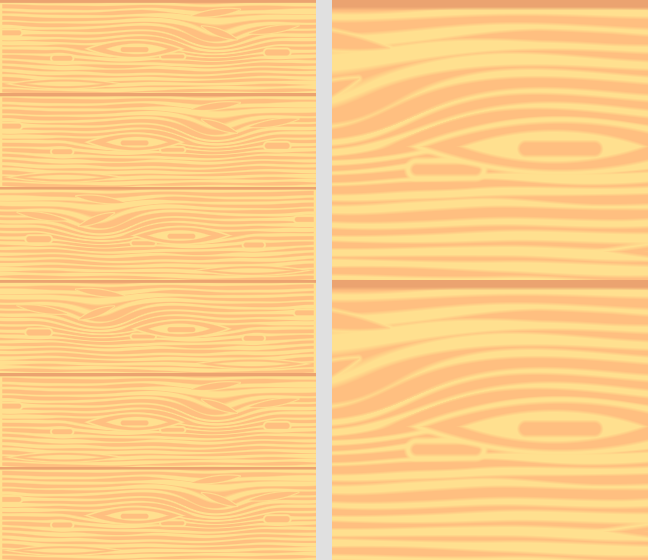
Left: the whole. Right: its middle third, enlarged.
A WebGL 2 fragment shader for this texture:

```glsl
#version 300 es
precision highp float;
uniform vec2 u_resolution;
out vec4 outColor;

// Lengths are in units of 1/128 of a plank's height
#define PLANKS 6.0
#define PLANK_SIZE vec2(432.0, 128.0)
#define SEAM 4.0
#define MARGIN 3.0
#define SOFTNESS 1.7
#define GRAIN_STEP 7.6
#define EYE vec2(184.0, 67.0)
#define EYE_SIZE vec2(62.0, 11.0)
#define SWEEP 18.0
#define WOOD vec3(1.0, 0.88, 0.56)
#define GRAIN vec3(1.0, 0.75, 0.50)
#define SEAM_COLOR vec3(0.92, 0.64, 0.44)

// Small knots: centre and half size
const vec4 KNOTS[4] = vec4[4](
  vec4(85.0, 80.0, 14.0, 3.4), vec4(236.0, 77.5, 16.0, 2.6),
  vec4(379.0, 72.0, 17.0, 4.2), vec4(12.0, 45.0, 17.0, 3.4));

// Pointed streaks: both ends
const vec4 STREAKS[3] = vec4[3](
  vec4(276.0, 36.0, 324.0, 54.0), vec4(341.0, 46.0, 408.0, 35.0),
  vec4(262.0, 22.0, 328.0, 13.0));

float edge;

float hash(vec2 p) {
  return fract(sin(dot(p, vec2(127.1, 311.7))) * 43758.5453);
}

float noise(vec2 p) {
  vec2 i = floor(p), f = fract(p);
  f = f * f * (3.0 - 2.0 * f);
  return mix(mix(hash(i), hash(i + vec2(1, 0)), f.x),
             mix(hash(i + vec2(0, 1)), hash(i + vec2(1, 1)), f.x), f.y);
}

float bell(float x) { return exp(-x * x); }

float fill(float dist) { return clamp(0.5 - dist / edge, 0.0, 1.0); }

float pill(vec2 p, vec2 halfSize) {
  return length(vec2(max(abs(p.x) - halfSize.x + halfSize.y, 0.0), p.y)) - halfSize.y;
}

float lens(vec2 p, vec2 halfSize) {
  float t = p.x / halfSize.x;
  return abs(p.y) - halfSize.y * (1.0 - t * t);
}

float streak(vec2 p, vec2 a, vec2 b, float width) {
  vec2 ab = b - a;
  float t = clamp(dot(p - a, ab) / dot(ab, ab), 0.0, 1.0);
  return length(p - a - ab * t) - width * 4.0 * t * (1.0 - t);
}

// Pushes the grain apart above and below an obstacle
float part(vec2 q, vec2 size, float reach) {
  float side = q.y / sqrt(q.y * q.y + 6.0);
  return side * size.y * bell(q.x / size.x) * exp(-abs(q.y) / reach);
}

// Height of the undisturbed grain that passes through p
float grainHeight(vec2 p) {
  float shift = part(p - EYE, EYE_SIZE * vec2(0.85, 1.0), 24.0);
  for (int i = 0; i < 4; i++)
    shift += part(p - KNOTS[i].xy, KNOTS[i].zw, 9.0);
  shift += SWEEP * bell((p.x - 298.0) / 52.0) * bell((p.y - 58.0) / 26.0);
  shift += 4.0 * bell((p.x - 270.0) / 60.0) * bell((p.y - 104.0) / 18.0);
  shift += 6.0 * (noise(p / vec2(70.0, 32.0)) - 0.5);
  return p.y - shift;
}

float grainLines(vec2 p) {
  float row = grainHeight(p) / GRAIN_STEP;
  float id = floor(row);
  float swell = noise(vec2(p.x / 70.0 + 9.0 * hash(vec2(id, 4.0)), id * 7.0));
  float broad = noise(p / vec2(85.0, 24.0) + 17.0) - 0.5;
  float width = clamp(0.38 * swell + 0.03 + 0.16 * broad, -0.1, 0.36);
  width += 0.12 * bell((p.x - 250.0) / 42.0) * bell((p.y - 56.0) / 16.0);
  return fill((abs(fract(row) - 0.5) - width) * GRAIN_STEP);
}

// Draws a shape with a rim of bare wood around it
float place(float ink, float dist, float rim) {
  return max(ink * (1.0 - fill(dist - rim)), fill(dist));
}

float plankInk(vec2 p) {
  float ink = grainLines(p);
  for (int i = 0; i < 3; i++)
    ink = place(ink, streak(p, STREAKS[i].xy, STREAKS[i].zw, 4.2), 1.4);
  for (int i = 0; i < 4; i++)
    ink = place(ink, pill(p - KNOTS[i].xy, KNOTS[i].zw), 2.6);

  // Large eye: ring, bare wood, core
  vec2 q = p - EYE;
  ink = place(ink, lens(q, EYE_SIZE), 2.4);
  ink *= 1.0 - fill(lens(q - vec2(3.0, 0.0), EYE_SIZE * vec2(0.68, 0.66)));
  ink = max(ink, fill(pill(q - vec2(0.0, 1.0), vec2(19.0, 3.4))));

  // Long closed loop near the lower edge
  float loop = lens(p - vec2(88.0, 115.0), vec2(72.0, 6.0));
  ink = place(ink, loop, 1.8) * (1.0 - fill(loop + 2.9));
  return ink * fill(MARGIN - p.x);
}

void main() {
  vec2 uv = gl_FragCoord.xy / u_resolution;
  edge = max(SOFTNESS, PLANKS * PLANK_SIZE.y / u_resolution.y);

  // Planks count from the top; every second pair is mirrored
  float down = (1.0 - uv.y) * PLANKS;
  float mirrored = mod(floor(floor(down) / 2.0), 2.0);
  vec2 p = vec2(mix(uv.x, 1.0 - uv.x, mirrored), fract(down)) * PLANK_SIZE;

  vec3 color = mix(WOOD, GRAIN, plankInk(p));
  color = mix(color, SEAM_COLOR, fill(p.y - SEAM));
  outColor = vec4(color, 1.0);
}
```
